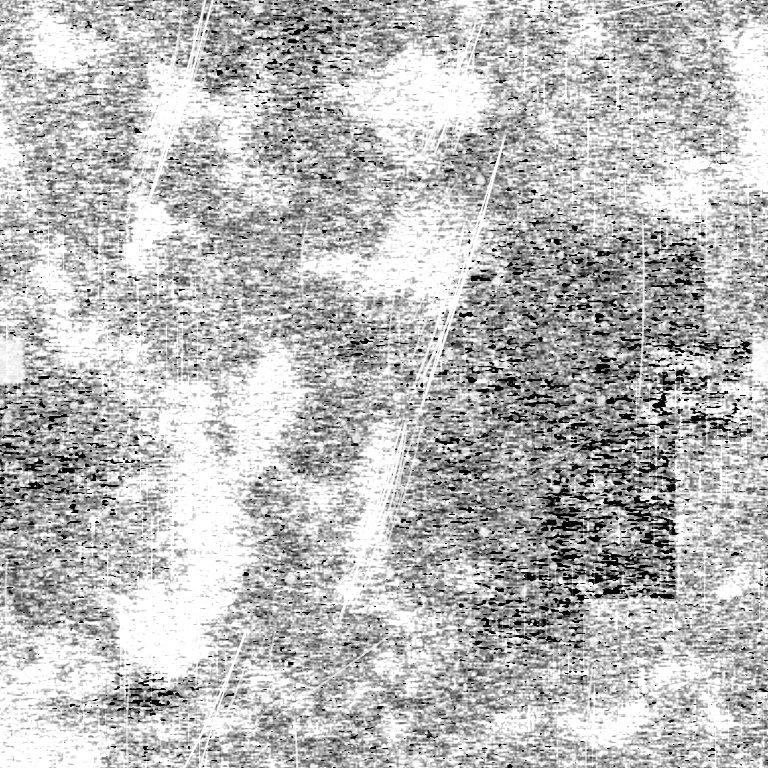
This texture is drawn by a Shadertoy shader. Its source:

```glsl
// Worn, scratched grey surface: fine horizontal grain with black flecks,
// dark stains cut off by straight edges, chalky white wear, cellular specks
// and bundles of thin pale scratches running steeply down to the left.

float hash(vec2 p) {
    vec3 q = fract(vec3(p.xyx) * 0.1031);
    q += dot(q, q.yzx + 33.33);
    return fract((q.x + q.y) * q.z);
}

float noise(vec2 p) {
    vec2 cell = floor(p), f = fract(p);
    f = f * f * (3.0 - 2.0 * f);
    return mix(mix(hash(cell), hash(cell + vec2(1, 0)), f.x),
               mix(hash(cell + vec2(0, 1)), hash(cell + 1.0), f.x), f.y);
}

float fbm(vec2 p) {
    float sum = 0.0, gain = 0.5;
    for (int i = 0; i < 5; i++) {
        sum += gain * noise(p);
        p = mat2(1.6, 1.2, -1.2, 1.6) * p + 17.3;
        gain *= 0.5;
    }
    return sum / 0.97;
}

// Round chips, one per cell, of which only a share is shown
float specks(vec2 p, float scale, float share) {
    vec2 cell = floor(p * scale), f = fract(p * scale);
    float cover = 0.0;
    for (int k = 0; k < 9; k++) {
        vec2 o = vec2(k % 3 - 1, k / 3 - 1), id = cell + o + 50.0;
        vec2 center = o + vec2(hash(id), hash(id + 71.0));
        float radius = mix(0.08, 0.32, pow(hash(id + 23.0), 2.0));
        float dotCover = 1.0 - smoothstep(radius * 0.6, radius + 0.0012 * scale, length(f - center));
        cover = max(cover, dotCover * step(hash(id + 139.0), share));
    }
    return cover;
}

// Thin curved line from a to b with fading ends
float scratch(vec2 p, vec2 a, vec2 b, float bend, float width) {
    float len = length(b - a);
    vec2 dir = (b - a) / len;
    float along = dot(p - a, dir) / len;
    float off = dot(p - a, vec2(-dir.y, dir.x)) - 4.0 * bend * along * (1.0 - along);
    float ends = smoothstep(0.0, 0.08, along) * (1.0 - smoothstep(0.9, 1.0, along));
    return ends * (1.0 - smoothstep(width * 0.4, width + 0.0013, abs(off)));
}

// Soft oval: xy is the center, zw the radii
float oval(vec2 p, vec4 o) {
    vec2 d = (p - o.xy) / o.zw;
    return exp(-dot(d, d));
}

float scratches(vec2 p) {
    vec4 bundles[5] = vec4[5](vec4(0.26, 1.02, 0.18, 0.72), vec4(0.62, 0.98, 0.56, 0.79),
        vec4(0.665, 0.84, 0.53, 0.44), vec4(0.53, 0.46, 0.45, 0.18), vec4(0.335, 0.19, 0.25, -0.03));
    float cover = 0.0;
    for (int b = 0; b < 5; b++) {
        vec2 top = bundles[b].xy, run = bundles[b].zw - top;
        int count = b % 2 == 1 || b == 0 ? 18 : 6;
        for (int i = 0; i < count; i++) {
            vec2 id = vec2(float(i) + 3.0, float(b) * 31.0 + 7.0);
            float r = hash(id), part = i < 2 ? 1.0 : mix(0.2, 0.65, r);
            vec2 start = top + run * (1.0 - part) * hash(id + 11.0);
            start.x += (hash(id + 29.0) - 0.5) * 0.055;
            vec2 end = start + run * part + vec2(hash(id + 47.0) - 0.5, 0.0) * 0.04;
            float strength = i < 2 ? 1.0 : 0.45 + 0.5 * r;
            cover = max(cover, strength * scratch(p, start, end, 0.012 * (r - 0.3), 0.0006 + 0.0012 * r * r));
        }
    }
    // Stray lines, upright and slanting in turn
    for (int i = 0; i < 18; i++) {
        vec2 id = vec2(float(i) * 5.0 + 2.0, 203.0);
        float r = hash(id), s = hash(id + 13.0);
        vec2 start = vec2(hash(id + 37.0), hash(id + 59.0));
        vec2 run = i % 2 == 0 ? vec2(0.02 * (r - 0.5), -0.1 - 0.22 * s)
                              : vec2(0.1 + 0.14 * s, 0.22 * (r - 0.35));
        cover = max(cover, (0.5 + 0.4 * s) * scratch(p, start, start + run, 0.02 * (s - 0.5), 0.0009));
    }
    return cover;
}

void mainImage(out vec4 fragColor, in vec2 fragCoord) {
    vec2 p = fragCoord / iResolution.xy;
    vec2 warped = p + 0.012 * sin(p.yx * vec2(23.0, 31.0) + 2.0 * sin(p * 17.0));
    float broad = fbm(warped * 5.0 + 4.0), patches = fbm(warped * 17.0 + 40.0);

    // Dark stains; the large one stops at a stepped straight border
    float border = p.y > 0.57 ? 0.918 : p.y > 0.43 ? 0.98 : p.y > 0.22 ? 0.88 : 0.76;
    float stain = smoothstep(0.5, 0.68, p.x) * (1.0 - smoothstep(border - 0.002, border + 0.002, p.x));
    stain *= smoothstep(0.08, 0.2, p.y) * (1.0 - smoothstep(0.64, 0.76, p.y));
    float dark = 0.75 * stain + oval(warped, vec4(0.36, 0.93, 0.13, 0.1))
        + oval(warped, vec4(0.0, 0.4, 0.13, 0.1)) + oval(warped, vec4(0.47, 0.55, 0.05, 0.03))
        + oval(warped, vec4(0.2, 0.1, 0.06, 0.03)) + 0.5 * oval(warped, vec4(0.58, 0.38, 0.07, 0.1));
    dark = clamp(dark * smoothstep(0.25, 0.72, 0.5 * (broad + patches)) * 1.5, 0.0, 1.0);

    // Chalky worn areas
    float wear = oval(p, vec4(0.52, 0.64, 0.08, 0.05)) + oval(p, vec4(0.27, 0.32, 0.04, 0.12))
        + oval(p, vec4(0.23, 0.17, 0.08, 0.05)) + oval(p, vec4(0.99, 0.84, 0.04, 0.08))
        + oval(p, vec4(0.35, 0.49, 0.07, 0.06)) + oval(p, vec4(0.61, 0.97, 0.02, 0.06))
        + oval(p, vec4(0.5, 0.88, 0.12, 0.06)) + oval(p, vec4(0.5, 0.32, 0.04, 0.1))
        + oval(p, vec4(0.22, 0.88, 0.04, 0.12)) + oval(p, vec4(0.05, 0.04, 0.1, 0.05));
    float chalk = smoothstep(0.5, 0.85, patches + 0.35 * min(wear, 1.0));

    // Grain drawn out sideways, then black flecks that crowd into the stains
    float grain = (noise(p * vec2(75, 390)) + noise(p * vec2(170, 430) + 9.0) + noise(p * 390.0 + 60.0)) / 3.0;
    float ink = 0.6 * noise(p * vec2(95, 400) + 130.0) + 0.4 * noise(p * vec2(260, 390) + 310.0);
    float tone = 0.7 + 0.35 * (broad - 0.5) + 0.42 * chalk - 0.2 * dark + 1.35 * (grain - 0.5);
    float level = 0.2 + 0.26 * dark - 0.2 * chalk;
    tone *= smoothstep(level - 0.05, level + 0.05, ink);

    // Upright hairlines, chips and scratches on top
    tone += 0.3 * smoothstep(0.75, 0.95, noise(p * vec2(350, 16))) * smoothstep(0.45, 0.65, broad);
    float chips = max(specks(p, 95.0, 0.12 + 0.3 * patches), specks(p + 0.3, 42.0, 0.1 + 0.25 * min(wear, 1.0)));
    float corner = max(abs(fract(p.x + 0.5) - 0.503) - 0.03, abs(p.y - 0.53) - 0.03);
    tone = mix(tone, 1.0, 0.8 * chips);
    tone = mix(tone, 1.0, 0.8 * (1.0 - smoothstep(-0.006, 0.002, corner + 0.02 * (patches - 0.5))));
    tone = mix(tone, 1.0, scratches(p));
    fragColor = vec4(vec3(clamp(tone, 0.01, 1.0)), 1.0);
}
```
